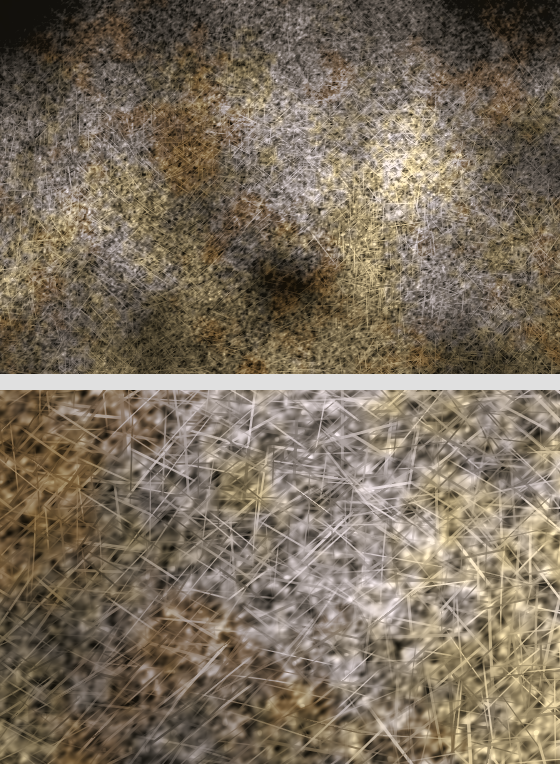
Top, the full canvas; bottom, a detail of the centre.
This texture is drawn by a Shadertoy shader. Its source:

```glsl
const int STRAW_LAYERS = 11;
const vec2 STRAW_CELL = vec2(0.13, 0.013);   // length and spacing
const float STRAW_WIDTH = 0.0011;            // half width
const float STRAW_TILT = 0.26;
const float STRAW_CONTRAST = 0.62;
const float GRAIN_CONTRAST = 0.62;
const float BASE_TONE = 0.385;
const vec3 SHADOW = vec3(0.07, 0.065, 0.045);
const vec3 EARTH = vec3(0.43, 0.40, 0.35);
const vec3 PALE = vec3(1.0, 0.97, 0.93);
const vec3 STRAW_TINT = vec3(1.04, 0.98, 0.80);
const vec3 ASH_TINT = vec3(1.0, 0.985, 1.04);
const vec3 RUST_TINT = vec3(1.12, 0.97, 0.78);

// Broad patches: centre, radius, change of tone
const int PATCHES = 11;
const vec4 PATCH[PATCHES] = vec4[PATCHES](
    vec4(0.10, 0.92, 0.25, -0.20), vec4(0.74, 0.24, 0.14, -0.27),
    vec4(1.36, 0.60, 0.12, -0.24), vec4(0.55, 0.46, 0.12, -0.13),
    vec4(0.38, 0.12, 0.11, -0.16), vec4(1.35, 1.00, 0.20, -0.16),
    vec4(0.10, 0.52, 0.13, -0.08), vec4(1.08, 0.60, 0.16, 0.22),
    vec4(0.98, 0.40, 0.20, 0.20), vec4(0.28, 0.38, 0.20, 0.12),
    vec4(0.70, 0.66, 0.13, 0.11));

vec3 hash3(vec2 p) {
    vec3 h = fract(p.xyx * vec3(0.1031, 0.1030, 0.0973));
    h += dot(h, h.yxz + 33.33);
    return fract((h.xxy + h.yzz) * h.zyx);
}

float noise(vec2 p) {
    vec2 i = floor(p), f = fract(p);
    f = f * f * (3.0 - 2.0 * f);
    vec2 e = vec2(0.0, 1.0);
    return mix(mix(hash3(i).x, hash3(i + e.yx).x, f.x),
               mix(hash3(i + e.xy).x, hash3(i + e.yy).x, f.x), f.y);
}

float fbm(vec2 p) {
    float sum = 0.0, amp = 0.5;
    for (int i = 0; i < 5; i++) {
        sum += amp * noise(p);
        p = mat2(1.6, 1.2, -1.2, 1.6) * p + 17.3;
        amp *= 0.55;
    }
    return sum / 1.06;
}

vec2 turn(vec2 p, float a) {
    float c = cos(a), s = sin(a);
    return vec2(c * p.x + s * p.y, c * p.y - s * p.x);
}

// One layer of loose stalks: x is cover, y is random lightness
vec2 stalks(vec2 p, float seed, vec2 cell, float px) {
    vec2 q = p / cell, id = floor(q), best = vec2(0.0);
    for (int j = -1; j <= 1; j++)
    for (int i = -1; i <= 1; i++) {
        vec2 c = id + vec2(i, j);
        vec3 r = hash3(c + seed);
        vec3 s = hash3(c.yx + seed + 71.0);
        vec2 d = (q - c - r.xy) * cell;
        d.y -= d.x * (s.x - 0.5) * STRAW_TILT;
        float halfLen = cell.x * mix(0.2, 0.5, s.y);
        float width = STRAW_WIDTH * mix(0.5, 1.4, s.z * s.z);
        float cover = clamp((width - abs(d.y)) / px + 0.5, 0.0, 1.0);
        cover *= 1.0 - smoothstep(0.5 * halfLen, halfLen, abs(d.x));
        if (cover > best.x) best = vec2(cover, r.z);
    }
    return best;
}

float broadTone(vec2 p, vec2 uv) {
    vec2 ragged = p + 0.16 * (vec2(fbm(p * 5.0), fbm(p * 5.0 + 40.0)) - 0.5);
    float tone = BASE_TONE + 0.50 * (fbm(p * 4.0 + 9.0) - 0.5);
    for (int i = 0; i < PATCHES; i++) {
        vec2 d = (ragged - PATCH[i].xy) / PATCH[i].z;
        tone += PATCH[i].w * exp(-dot(d, d));
    }
    tone -= 0.08 * smoothstep(0.65, 1.0, uv.y);
    return tone - 0.20 * smoothstep(0.45, 0.75, length(uv - 0.5));
}

void mainImage(out vec4 fragColor, in vec2 fragCoord) {
    float px = 1.0 / iResolution.y;
    vec2 p = fragCoord * px, uv = fragCoord / iResolution.xy;
    float broad = broadTone(p, uv);

    // Gritty ground
    float grain = 0.8 * (noise(p * 75.0) - 0.5) + (noise(p * 150.0 + 5.0) - 0.5)
                + 0.9 * (noise(turn(p, 0.6) * vec2(170.0, 260.0)) - 0.5);
    float tone = broad - 0.03 + GRAIN_CONTRAST * grain * (0.25 + broad);
    tone += 0.35 * smoothstep(0.80, 0.95, noise(p * 130.0 + 60.0)) * broad;

    // Crossing stalks, with directions gathered in drifts
    vec2 bent = p + 0.05 * vec2(noise(p * 4.0), noise(p * 4.0 + 30.0));
    float amount = mix(0.85, 0.40, smoothstep(0.55, 1.0, p.y));
    for (int k = 0; k < STRAW_LAYERS; k++) {
        float seed = 37.0 * float(k) + 11.0;
        float size = mix(0.6, 1.3, hash3(vec2(seed, 3.0)).x);
        vec2 stalk = stalks(turn(bent, 2.4 * float(k) + 0.5), seed, STRAW_CELL * size, px);
        float drift = smoothstep(0.30, 0.65, noise(p * 3.0 + seed));
        float stalkTone = broad + STRAW_CONTRAST * (stalk.y - 0.30) * (0.35 + broad);
        tone = mix(tone, stalkTone, stalk.x * drift * amount);
    }
    tone = clamp(tone, 0.0, 1.0);

    // Earth colours, drier and yellower low down
    vec3 color = tone < 0.4 ? mix(SHADOW, EARTH, tone / 0.4)
                            : mix(EARTH, PALE, (tone - 0.4) / 0.6);
    float hue = fbm(p * 6.0 + 80.0) + 0.25 * (noise(p * 60.0) - 0.5);
    float straw = smoothstep(0.35, 0.75, hue + 0.35 * (0.45 - p.y));
    float rust = smoothstep(0.50, 0.75, fbm(p * 9.0 + 120.0)) * (1.0 - smoothstep(0.3, 0.7, tone));
    color *= mix(ASH_TINT, STRAW_TINT, straw);
    color *= mix(vec3(1.0), RUST_TINT, rust);
    fragColor = vec4(clamp(color, 0.0, 1.0), 1.0);
}
```
